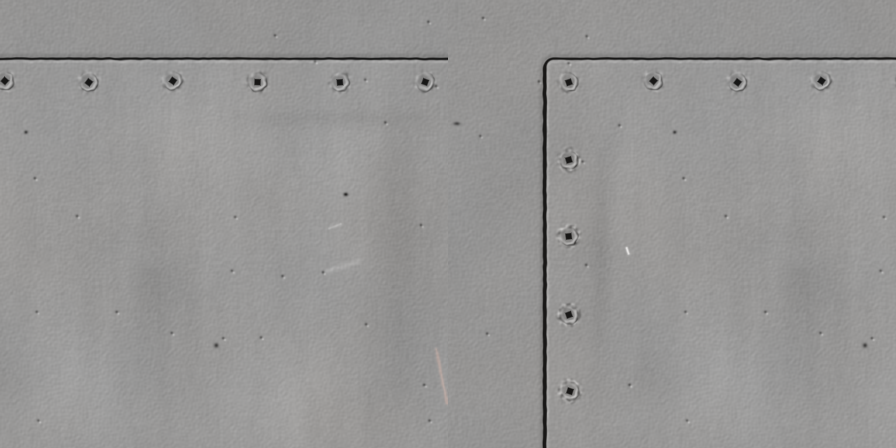
Give the GLSL for this texture, as a WebGL 2 fragment shader.

```glsl
#version 300 es
precision highp float;
// Weathered grey metal sheet: a riveted panel with a rounded corner and a dark groove.
uniform vec2 u_resolution;
out vec4 fragColor;

vec2 hash2(vec2 p) {
    vec3 h = fract(p.xyx * vec3(0.1031, 0.103, 0.0973));
    h += dot(h, h.yzx + 33.33);
    return fract((h.xx + h.yz) * h.zy);
}

float cornerDot(vec2 cell, vec2 f, vec2 corner) {
    return dot(hash2(cell + corner + 200.0) * 2.0 - 1.0, f - corner);
}

float gradientNoise(vec2 p) {
    vec2 i = floor(p), f = p - i;
    vec2 u = f * f * f * (f * (f * 6.0 - 15.0) + 10.0);
    return mix(mix(cornerDot(i, f, vec2(0, 0)), cornerDot(i, f, vec2(1, 0)), u.x),
               mix(cornerDot(i, f, vec2(0, 1)), cornerDot(i, f, vec2(1, 1)), u.x), u.y);
}

float fbm(vec2 p) {
    float sum = 0.0, gain = 1.0;
    for (int i = 0; i < 4; i++) {
        sum += gain * gradientNoise(p);
        p = p * 2.03 + 17.0;
        gain *= 0.5;
    }
    return sum;
}

float blob(vec2 p, vec2 center, vec2 size) {
    vec2 d = (p - center) / size;
    return exp(-dot(d, d));
}

float band(float d, float width) {
    return exp(-d * d / (width * width));
}

float segment(vec2 p, vec2 a, vec2 b) {
    vec2 ab = b - a;
    return length(p - a - ab * clamp(dot(p - a, ab) / dot(ab, ab), 0.0, 1.0));
}

// Signed distance to the panel, negative inside
float panelDistance(vec2 p) {
    vec2 v = vec2(-0.232 - p.x, p.y - 0.869) + 0.02;
    return length(max(v, 0.0)) + min(max(v.x, v.y), 0.0) - 0.02;
}

// Broad worn patches, light and dark
float patches(vec2 p) {
    float t = 0.03 * blob(p, vec2(0.44, 0.70), vec2(0.16, 0.17));
    t += 0.03 * blob(p, vec2(0.77, 0.62), vec2(0.08, 0.18));
    t += 0.03 * blob(p, vec2(0.61, 0.12), vec2(0.12, 0.15));
    t += 0.025 * blob(p, vec2(0.18, 0.14), vec2(0.12, 0.14));
    t += 0.02 * blob(p, vec2(-0.03, 0.58), vec2(0.07, 0.20));
    t += 0.02 * blob(p, vec2(0.34, 0.43), vec2(0.03, 0.03));
    t -= 0.035 * blob(p, vec2(0.35, 0.34), vec2(0.06, 0.20));
    t -= 0.035 * blob(p, vec2(0.90, 0.46), vec2(0.06, 0.27));
    t -= 0.03 * blob(p, vec2(0.76, 0.735), vec2(0.20, 0.02));
    t -= 0.03 * blob(p, vec2(-0.11, 0.45), vec2(0.025, 0.27));
    t -= 0.02 * blob(p, vec2(0.02, 0.22), vec2(0.05, 0.16));
    return t;
}

void main() {
    float px = 1.0 / u_resolution.y;
    vec2 p = gl_FragCoord.xy * px;
    // The sheet repeats with an abrupt joint at the middle
    p.x -= 1.448 * step(1.0, p.x);

    // Base tone, mottling, vertical streaks and embossed paint grain
    float d = panelDistance(p);
    float inside = smoothstep(0.003, -0.003, d);
    float tone = mix(0.58, 0.592, inside) + patches(p) * inside;
    tone += 0.022 * fbm(p * 5.0) + 0.018 * fbm(p * vec2(22.0, 4.0)) * inside;
    tone += 0.035 * (gradientNoise(p * 130.0) - gradientNoise(p * 130.0 + vec2(-0.4, 0.4)));
    tone += 0.02 * gradientNoise(p * 60.0);

    // Groove: dark core, soft shade outside, lit chipped lip inside
    float side = smoothstep(0.87, 0.84, p.y);
    float ragged = d + 0.002 * gradientNoise(p * 50.0);
    float core = mix(0.0025, 0.0042, side);
    tone -= 0.06 * band(d - 0.006, 0.006);
    tone += 0.10 * band(ragged + 0.007, 0.003) * (0.6 + gradientNoise(p * 35.0));
    tone = mix(tone, 0.09, smoothstep(core + px, core - px, abs(ragged)));

    // Nearest rivet of the top row or the left column
    vec2 id = vec2(clamp(round((p.x + 0.177) / 0.1875), 0.0, 6.0), 0.0);
    vec2 columnId = vec2(0.0, clamp(round((0.8177 - p.y) / 0.1732), 0.0, 4.0));
    vec2 pitch = vec2(0.1875, -0.1732), first = vec2(-0.177, 0.8177);
    if (distance(p, first + columnId * pitch) < distance(p, first + id * pitch)) id = columnId;
    vec2 rnd = hash2(id + 7.0);
    vec2 r = p - first - id * pitch - (rnd - 0.5) * 0.004;
    float radius = length(r) + 0.004 * gradientNoise(p * 75.0);
    float facing = dot(r / max(length(r), 0.001), vec2(0.7, -0.7));

    // Rivet: shaded dish, raised rim, chipped paint and a turned square hole
    tone -= 0.07 * smoothstep(0.017, 0.010, radius);
    tone += (0.05 + 0.10 * facing) * band(radius - 0.015, 0.003);
    tone -= (0.09 + 0.12 * facing) * band(radius - 0.020, 0.0025);
    float chips = gradientNoise(p * 95.0 + 5.0) * band(radius - 0.022, 0.006);
    tone += chips * (id.y > 0.0 ? 0.45 : 0.22);
    float a = rnd.x * 1.57;
    vec2 s = abs(mat2(cos(a), -sin(a), sin(a), cos(a)) * r);
    tone = mix(tone, 0.09, smoothstep(px, -px, max(s.x, s.y) - 0.0068));

    // Scattered tiny pits with a lit edge
    vec2 cell = floor(p * 9.0), pit = hash2(cell + 61.0);
    vec2 toPit = p - (cell + 0.2 + 0.6 * pit) / 9.0;
    float present = step(0.72, hash2(cell + 91.0).x);
    tone -= present * 0.22 * blob(toPit, vec2(0), vec2(0.0035));
    tone += present * 0.12 * blob(toPit, vec2(0.004, -0.004), vec2(0.003));

    // Larger nicks and scratches
    tone -= 0.45 * blob(p, vec2(0.772, 0.566), vec2(0.005, 0.004));
    tone -= 0.35 * blob(p, vec2(0.058, 0.705), vec2(0.004));
    tone -= 0.35 * blob(p, vec2(0.483, 0.229), vec2(0.005));
    tone -= 0.30 * blob(p, vec2(-0.428, 0.724), vec2(0.007, 0.004));
    tone += 0.30 * band(segment(p, vec2(-0.049, 0.446), vec2(-0.045, 0.434)), 0.003);
    tone += 0.06 * band(segment(p, vec2(0.73, 0.395), vec2(0.80, 0.415)), 0.006);
    tone += 0.10 * band(segment(p, vec2(0.735, 0.49), vec2(0.76, 0.50)), 0.003);
    float rust = band(segment(p, vec2(0.974, 0.22), vec2(0.998, 0.10)) + 0.004 * gradientNoise(p * 60.0), 0.004);

    // Slightly warm grey
    float warmth = 0.003 + 0.006 * fbm(p * 3.0 + 9.0);
    vec3 color = tone + vec3(warmth, 0.0, -warmth);
    color += rust * vec3(0.12, 0.06, 0.04);
    fragColor = vec4(clamp(color, 0.0, 1.0), 1.0);
}
```
